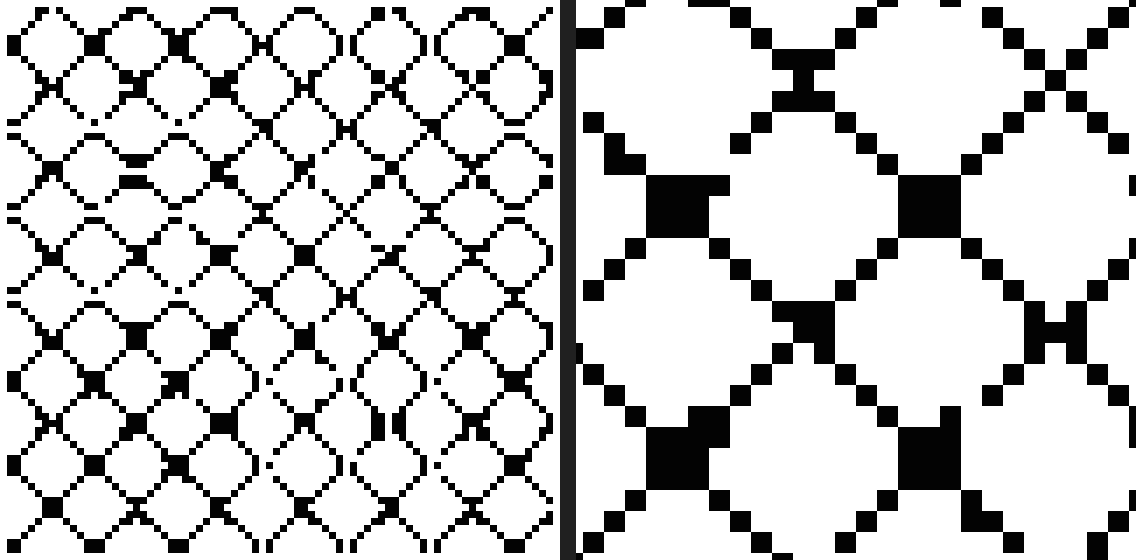
Left: the whole. Right: its middle third, enlarged.
Reproduce this pattern procedurally as a Shadertoy shader.

```glsl
// Recurrence plot of a noisy wave: cell (i, j) is inked where samples i and j
// of one signal nearly agree, giving a diamond lattice of diagonals and blobs.
// Each pixel averages the cells it overlaps, so cell edges stay smooth.

const float GRID = 80.0;           // cells across the canvas
const float SAMPLES = GRID - 2.0;  // one blank cell on every side

// Sineless hash of a sample index, 0 to 1
float hash(float n) {
    float p = fract((n + 17.0) * 0.1031);
    p *= p + 33.33;
    p *= p + p;
    return fract(p);
}

// Cosine of 12 samples per cycle, with taller crests past the middle and noise
float signal(float i) {
    float wave = cos(6.28319 * i / 12.0);
    float swell = exp(-pow(abs(i - 48.0) / 17.0, 4.0));
    float crest = pow(max(wave, 0.0), 4.0);
    return wave + 0.32 * swell * crest + 0.28 * (hash(i) - 0.5);
}

// 1 where the two samples of a cell agree, 0 elsewhere and in the margin
float recurrence(vec2 cell) {
    vec2 index = cell - 1.0;
    vec2 inside = step(-0.5, index) * step(index, vec2(SAMPLES - 0.5));
    float gap = abs(signal(index.x) - signal(index.y));
    return inside.x * inside.y * step(gap, 0.25);
}

void mainImage(out vec4 fragColor, in vec2 fragCoord) {
    // Pixel footprint in cell units
    vec2 width = GRID / iResolution.xy;
    vec2 center = fragCoord * width;
    vec2 low = floor(center - 0.5 * width);
    vec2 high = floor(center + 0.5 * width);

    // Share of the footprint that lies in the upper cell on each axis
    vec2 share = clamp((center + 0.5 * width - high) / width, 0.0, 1.0);

    // Area-weighted average of the overlapped cells
    float bottom = mix(recurrence(low), recurrence(vec2(high.x, low.y)), share.x);
    float top = mix(recurrence(vec2(low.x, high.y)), recurrence(high), share.x);
    float ink = mix(bottom, top, share.y);

    fragColor = vec4(mix(vec3(1.0), vec3(0.01), ink), 1.0);
}
```
